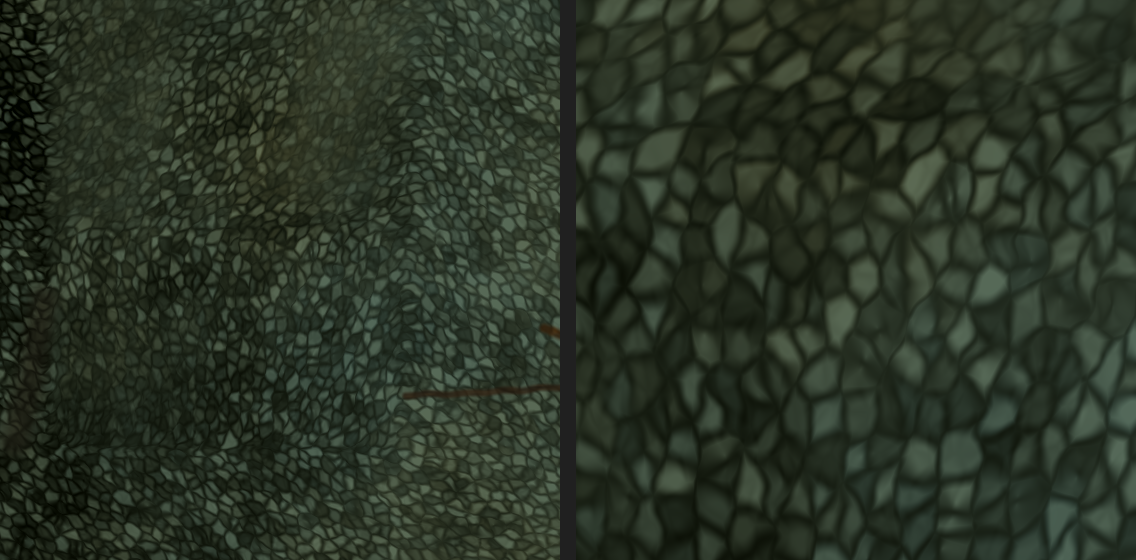
Left, the full canvas; right, a detail of the centre.
Write a Shadertoy shader that draws this texture.

```glsl
// Draws a dim bed of mossy green gravel with shifting grain direction, hazy patches and a twig.

const float GRAINS = 49.0;        // grains across the canvas
const float STRETCH = 1.28;       // elongation of each grain along its direction
const float GAP_SOFTNESS = 0.60;  // width of the blurred shade between grains
const float GRAIN_BLEND = 13.0;   // lower values melt neighbouring grains together
const float MEAN_TONE = 0.50;
const float HAZE_CONTRAST = 0.58;
const vec3 GAP_COLOR = vec3(0.060, 0.080, 0.040);
const vec3 STONE_COLOR = vec3(0.296, 0.356, 0.286);
const vec3 WARM_SHIFT = vec3(0.028, 0.004, -0.022);
const vec3 TWIG_COLOR = vec3(0.165, 0.120, 0.070);
const vec3 RUST_COLOR = vec3(0.250, 0.145, 0.040);
const vec3 SILT_COLOR = vec3(0.135, 0.135, 0.090);

vec2 hash2(vec2 p) {
    vec3 q = fract(p.xyx * vec3(0.1031, 0.1030, 0.0973));
    q += dot(q, q.yzx + 33.33);
    return fract((q.xx + q.yz) * q.zy);
}

float noise(vec2 p) {
    vec2 i = floor(p), f = fract(p);
    f = f * f * (3.0 - 2.0 * f);
    float low = mix(hash2(i).x, hash2(i + vec2(1, 0)).x, f.x);
    float high = mix(hash2(i + vec2(0, 1)).x, hash2(i + vec2(1, 1)).x, f.x);
    return mix(low, high, f.y);
}

// Soft-edged rectangle mask
float patchMask(vec2 p, vec2 lo, vec2 hi, float soft) {
    vec2 m = smoothstep(lo - soft, lo + soft, p) * (1.0 - smoothstep(hi - soft, hi + soft, p));
    return m.x * m.y;
}

// Soft-edged line from a to b
float stroke(vec2 p, vec2 a, vec2 b, float radius, float soft) {
    vec2 ab = b - a;
    float along = clamp(dot(p - a, ab) / dot(ab, ab), 0.0, 1.0);
    return 1.0 - smoothstep(radius - soft, radius + soft, length(p - a - ab * along));
}

// Cellular grains in a stretched metric: x = distance into the grain, yz = blended grain values
vec3 grainField(vec2 p, float angle) {
    vec2 cell = floor(p), local = fract(p);
    vec2 axis = vec2(cos(angle), sin(angle));
    float nearest = 9.0, second = 9.0;
    vec3 blend = vec3(0.0);
    for (int y = -2; y <= 2; y++) {
        for (int x = -2; x <= 2; x++) {
            vec2 id = cell + vec2(x, y);
            vec2 d = vec2(x, y) + 0.02 + 0.96 * hash2(id) - local;
            float dist = length(vec2(dot(d, axis) / STRETCH, (axis.x * d.y - axis.y * d.x) * STRETCH));
            second = min(second, max(nearest, dist));
            nearest = min(nearest, dist);
            blend += vec3(hash2(id + 71.0), 1.0) * exp(-GRAIN_BLEND * dist);
        }
    }
    float gap = second - nearest;
    return vec3(sqrt(gap * gap + 0.006), blend.xy / blend.z);
}

void mainImage(out vec4 fragColor, in vec2 fragCoord) {
    vec2 uv = fragCoord / iResolution.xy;
    float drift = noise(uv * 5.0 + 3.0) - 0.5;
    float clouds = 0.6 * noise(uv * 4.0 + 17.0) + 0.4 * noise(uv * 10.0 + 31.0) - 0.5;
    vec2 bent = uv + 0.03 * vec2(drift, clouds);

    // Regions
    float uprightBand = patchMask(bent, vec2(0.08, 0.20), vec2(0.71, 0.58), 0.025);
    float upperPart = patchMask(bent, vec2(0.08, 0.57), vec2(0.74, 1.2), 0.04);
    float leftStrip = patchMask(bent, vec2(-0.2, 0.28), vec2(0.085, 1.2), 0.012);
    vec2 slanted = bent - vec2(0.25 * (bent.y - 0.75), 0.0);
    float haze = patchMask(slanted, vec2(0.10, 0.60), vec2(0.29, 1.2), 0.04);
    haze = max(haze, patchMask(slanted, vec2(0.51, 0.62), vec2(0.70, 1.0), 0.05));
    float dimHaze = patchMask(bent, vec2(0.09, 0.20), vec2(0.36, 0.42), 0.06);
    float allHaze = max(haze, dimHaze);

    // Grain direction and shape
    float angle = mix(-0.6, 0.75, upperPart);
    angle = mix(angle, 1.57, uprightBand) + 0.9 * drift;
    vec2 p = uv * GRAINS;
    p += 0.30 * (vec2(noise(p * 1.4), noise(p * 1.4 + 50.0)) - 0.5);
    vec3 grain = grainField(p, angle);
    vec3 fine = grainField(p * 1.35 + 120.0, angle);
    float tone = smoothstep(-0.14, GAP_SOFTNESS, grain.x) * mix(0.34, 1.24, grain.y);
    float fineTone = smoothstep(-0.14, GAP_SOFTNESS, fine.x) * mix(0.34, 1.24, fine.y);
    tone = mix(tone, fineTone, 0.14 + 0.2 * allHaze);
    tone += 0.22 * (noise(p * 0.45 + 9.0) - 0.5);

    // Contrast and broad light
    float contrast = mix(1.0, HAZE_CONTRAST, allHaze) + 0.2 * leftStrip;
    float light = 0.34 * (uv.x - 0.45) + 0.44 * clouds + 0.04 * haze;
    light -= 0.20 * leftStrip + 0.12 * dimHaze;
    light -= 0.26 * (1.0 - smoothstep(0.0, 0.24, length(uv - vec2(0.06, 0.12))));
    tone = MEAN_TONE + (tone - 0.50) * contrast + light;
    vec3 color = mix(GAP_COLOR, STONE_COLOR, clamp(tone, -0.25, 1.2));

    // Warm and cool tints
    float warmth = 0.15 + 0.9 * drift + 0.5 * (grain.z - 0.5);
    warmth += 0.7 * (1.0 - smoothstep(0.0, 0.16, length((uv - vec2(0.48, 0.64)) * vec2(1.0, 0.6))));
    warmth -= 0.30 * patchMask(uv, vec2(0.25, 0.15), vec2(0.85, 0.50), 0.12);
    color += WARM_SHIFT * warmth * smoothstep(-0.1, 0.6, tone);

    // Silt, twig and rusty scrap
    float silt = stroke(bent, vec2(0.075, 0.47), vec2(0.025, 0.22), 0.025, 0.022);
    color = mix(color, SILT_COLOR * (0.8 + 0.5 * tone), 0.75 * silt);
    vec2 twigPoint = uv + vec2(0.0, 0.006 * (noise(uv * 30.0) - 0.5));
    float twig = stroke(twigPoint, vec2(0.725, 0.293), vec2(1.02, 0.309), 0.006, 0.004);
    color = mix(color, TWIG_COLOR * (0.75 + 0.5 * noise(uv * vec2(60.0, 240.0))), 0.8 * twig);
    float scrap = stroke(twigPoint, vec2(0.972, 0.414), vec2(1.02, 0.396), 0.008, 0.005);
    color = mix(color, RUST_COLOR * (0.6 + 0.6 * noise(uv * 120.0)), 0.8 * scrap);

    fragColor = vec4(clamp(color, 0.0, 1.0), 1.0);
}
```
